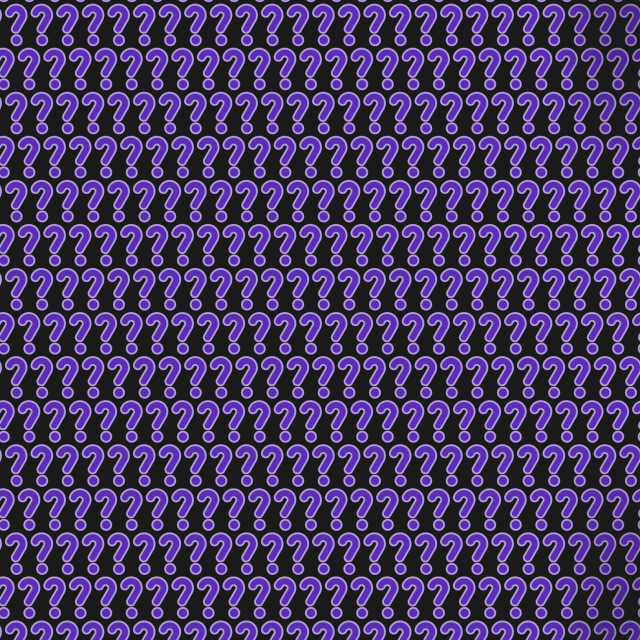
Write a WebGL 1 fragment shader that draws this pattern.

```glsl
precision highp float;

// Staggered rows of outlined violet hook-and-dot marks on near-black.
// Each mark is a distance field: an arc joined to a slanted stem, above a disc.
// Lengths are in column widths; alternate rows slide by half a column.

uniform vec2 u_resolution;

const float COLUMNS = 25.0;
const float ROW_PITCH = 1.721;
const float ROW_SHIFT = 0.5;
const vec2 FIRST_DOT = vec2(0.647, 23.43);   // a dot centre in the top row
const float ROW_FLOOR = 0.265;               // room in a row below the dot centre

const vec2 HOOK_CENTRE = vec2(-0.022, 0.977);
const float HOOK_RADIUS = 0.26;
const float HOOK_START = -0.52;              // angle where the arc meets the stem
const float HOOK_END = 2.79;                 // angle of the free tip
const vec2 STEM_FOOT = vec2(-0.033, 0.44);
const float STROKE_RADIUS = 0.189;
const float DOT_RADIUS = 0.234;
const float OUTLINE_WIDTH = 0.073;

const vec3 BACKGROUND = vec3(0.10, 0.10, 0.10);
const vec3 FILL = vec3(0.35, 0.18, 0.69);
const vec3 OUTLINE = vec3(0.71, 0.61, 0.89);

const float EDGE_SOFTNESS = 0.75;            // in output pixels
const float SHADE_STRENGTH = 0.2;            // dimming towards the right corners

vec2 onCircle(float angle) {
  return HOOK_RADIUS * vec2(cos(angle), sin(angle));
}

float arcDistance(vec2 p) {
  // Measure angles from the middle of the arc so the seam falls in its gap.
  float middle = 0.5 * (HOOK_START + HOOK_END);
  float halfSpan = 0.5 * (HOOK_END - HOOK_START);
  vec2 axis = vec2(cos(middle), sin(middle));
  float angle = atan(axis.x * p.y - axis.y * p.x, dot(axis, p));
  return distance(p, onCircle(middle + clamp(angle, -halfSpan, halfSpan)));
}

float segmentDistance(vec2 p, vec2 a, vec2 b) {
  vec2 ab = b - a;
  float t = clamp(dot(p - a, ab) / dot(ab, ab), 0.0, 1.0);
  return distance(p, a + t * ab);
}

// Signed distance to the outer edge of the mark, with the dot at the origin.
float markDistance(vec2 p) {
  vec2 joint = HOOK_CENTRE + onCircle(HOOK_START);
  float hook = min(arcDistance(p - HOOK_CENTRE),
                   segmentDistance(p, joint, STEM_FOOT)) - STROKE_RADIUS;
  return min(hook, length(p) - DOT_RADIUS);
}

// Position inside the repeating cell, relative to its dot.
vec2 cellPosition(vec2 uv) {
  vec2 q = uv * COLUMNS - FIRST_DOT;
  float row = floor((q.y + ROW_FLOOR) / ROW_PITCH);
  q.y -= row * ROW_PITCH;
  q.x = fract(q.x - ROW_SHIFT * mod(row, 2.0) + 0.5) - 0.5;
  return q;
}

float coverage(float d, float softness) {
  return 1.0 - smoothstep(-softness, softness, d);
}

void main() {
  vec2 uv = gl_FragCoord.xy / u_resolution;
  float softness = EDGE_SOFTNESS * COLUMNS / min(u_resolution.x, u_resolution.y);
  float d = markDistance(cellPosition(uv));

  // Ink: pale outline with a saturated core, dimmed near the right corners.
  vec3 ink = mix(OUTLINE, FILL, coverage(d + OUTLINE_WIDTH, softness));
  float corner = smoothstep(0.84, 0.96, uv.x)
               * smoothstep(0.3, 1.0, abs(2.0 * uv.y - 1.0));
  ink *= 1.0 - SHADE_STRENGTH * corner;

  gl_FragColor = vec4(mix(BACKGROUND, ink, coverage(d, softness)), 1.0);
}
```
